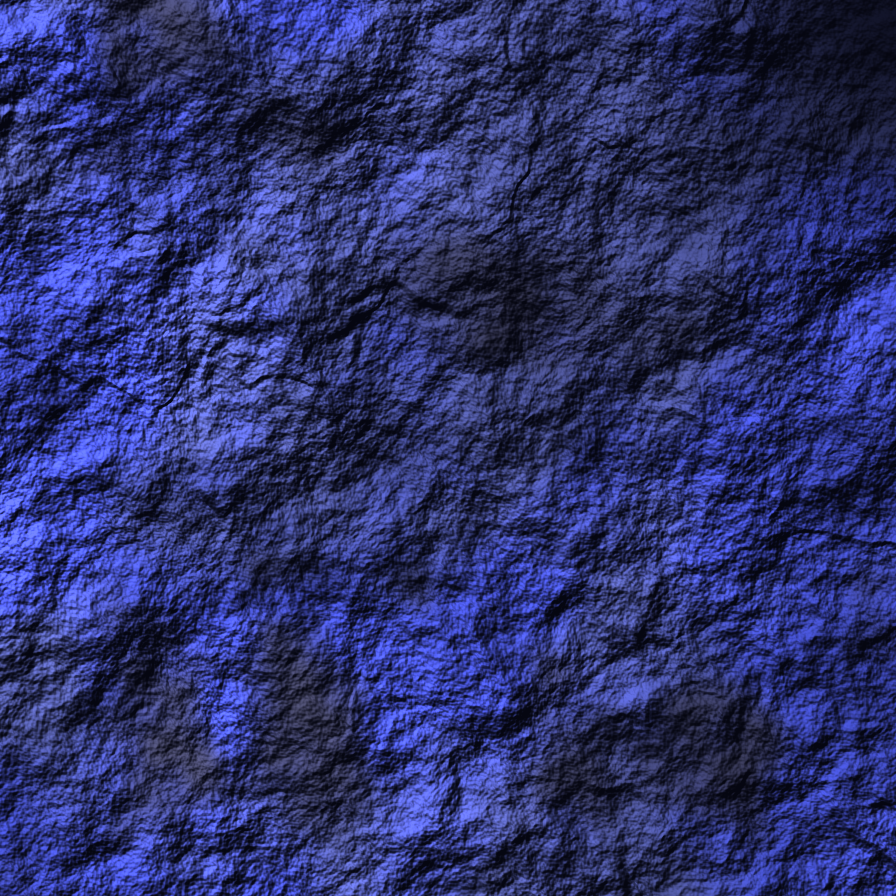
A three.js fragment shader for this texture:

```glsl
// Rough rock face under blue light raking in from the upper left.
// A height field of gradient noise, ledges and grooves gives the normals;
// slow noise mixes vivid blue, grey violet and brown stone.
varying vec2 vUv;

const vec3 VIVID_BLUE = vec3(0.34, 0.40, 1.02);
const vec3 GREY_VIOLET = vec3(0.40, 0.44, 0.78);
const vec3 BROWN_STAIN = vec3(0.26, 0.26, 0.35);
const vec3 AMBIENT = vec3(0.020, 0.024, 0.065);
const vec3 LIGHT_DIR = vec3(-0.50, 0.62, 0.62);
const mat2 OCTAVE_TURN = mat2(0.8, 0.6, -0.6, 0.8);

float hash(vec2 cell) {
  return fract(sin(dot(cell, vec2(127.1, 311.7))) * 43758.5453);
}

vec2 quintic(vec2 f) {
  return f * f * f * (f * (f * 6.0 - 15.0) + 10.0);
}

float noise(vec2 p) {
  vec2 cell = floor(p);
  vec2 w = quintic(fract(p));
  float low = mix(hash(cell), hash(cell + vec2(1.0, 0.0)), w.x);
  float high = mix(hash(cell + vec2(0.0, 1.0)), hash(cell + vec2(1.0)), w.x);
  return mix(low, high, w.y);
}

// Height at offset f from a corner whose plane tilts in a random direction.
float tilt(vec2 corner, vec2 f) {
  float angle = 6.2832 * hash(corner);
  return dot(vec2(cos(angle), sin(angle)), f);
}

float gradientNoise(vec2 p) {
  vec2 cell = floor(p);
  vec2 f = fract(p);
  vec2 w = quintic(f);
  vec2 r = vec2(1.0, 0.0);
  float low = mix(tilt(cell, f), tilt(cell + r, f - r), w.x);
  float high = mix(tilt(cell + r.yx, f - r.yx), tilt(cell + 1.0, f - 1.0), w.x);
  return mix(low, high, w.y);
}

// Three octaves, for slow masks and warping.
float softNoise(vec2 p) {
  float sum = 0.0;
  float amplitude = 0.57;
  for (int i = 0; i < 3; i++) {
    sum += amplitude * noise(p);
    p = OCTAVE_TURN * p * 2.03 + 17.3;
    amplitude *= 0.5;
  }
  return sum;
}

// Slopes grow slightly from octave to octave, from boulders down to grain.
float roughness(vec2 p, float frequency, float slope) {
  float sum = 0.0;
  p *= frequency;
  for (int i = 0; i < 6; i++) {
    sum += gradientNoise(p) * slope / frequency;
    p = OCTAVE_TURN * p * 2.03 + 9.7;
    frequency *= 2.03;
    slope *= 1.12;
  }
  return sum;
}

// A step along one contour of the noise, like a broken layer.
float ledge(vec2 p, float frequency, float seed) {
  float n = softNoise(p * frequency + seed);
  float presence = smoothstep(0.25, 0.7, noise(p * 5.0 + seed * 3.0));
  return presence * smoothstep(0.47, 0.55, n);
}

// A rounded groove along the middle contour, present only in places.
float groove(vec2 p, float frequency, float seed) {
  float n = 2.0 * softNoise(p * frequency + seed) - 1.0;
  float presence = smoothstep(0.45, 0.75, noise(p * 4.0 + seed * 2.0));
  return presence * exp(-n * n * 70.0);
}

float rockHeight(vec2 p) {
  vec2 warp = vec2(softNoise(p * 7.0 + 3.1), softNoise(p * 7.0 + 41.7)) - 0.5;
  vec2 q = p + 0.08 * warp;
  float height = roughness(p + 0.02 * warp, 8.0, 0.15);
  height += 0.009 * ledge(q, 3.2, 12.4);
  height += 0.007 * ledge(q, 6.5, 57.9);
  height += 0.003 * ledge(q, 11.0, 35.3);
  height -= 0.004 * groove(q, 4.0, 23.6);
  return height;
}

vec3 rockNormal(vec2 p, float reach) {
  float here = rockHeight(p);
  float right = rockHeight(p + vec2(reach, 0.0));
  float above = rockHeight(p + vec2(0.0, reach));
  return normalize(vec3(here - right, here - above, reach));
}

vec3 stoneColor(vec2 p) {
  float greyField = softNoise(p * 4.2 + 31.0) + 0.12 * (p.x - 0.5);
  float stainField = softNoise(p * 6.0 + 83.0);
  vec3 color = mix(VIVID_BLUE, GREY_VIOLET, smoothstep(0.40, 0.70, greyField));
  return mix(color, BROWN_STAIN, smoothstep(0.58, 0.90, stainField));
}

// Broad light: strong on the left, fading right and into the corners.
float lampFalloff(vec2 p) {
  float sweep = mix(1.22, 0.86, smoothstep(0.0, 0.9, p.x));
  float topRight = smoothstep(0.02, 0.36, distance(p, vec2(1.02, 1.0)));
  float bottomLeft = smoothstep(-0.15, 0.3, length(p));
  float pools = mix(0.70, 1.30, softNoise(p * 5.0 + 64.0));
  return sweep * pools * mix(0.15, 1.0, topRight) * mix(0.5, 1.0, bottomLeft);
}

void main() {
  vec3 normal = rockNormal(vUv, 0.0012);
  float facing = max(dot(normal, normalize(LIGHT_DIR)), 0.0);
  float light = 1.05 * pow(facing, 1.7) * lampFalloff(vUv);
  vec3 color = AMBIENT + stoneColor(vUv) * light;
  gl_FragColor = vec4(min(color, vec3(0.46, 0.52, 1.0)), 1.0);
}
```
